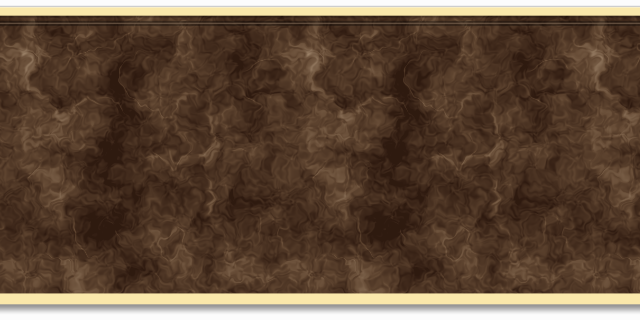
A Shadertoy shader for this texture:

```glsl
vec2 gradientAt(vec2 cell, float period) {
    cell.x = mod(cell.x, period);
    float angle = 6.2832 * fract(sin(dot(cell, vec2(127.1, 311.7)) + period) * 4375.85);
    return vec2(cos(angle), sin(angle));
}

// Gradient noise that wraps in x after one unit of p
float noise(vec2 p, float period) {
    p *= period;
    vec2 i = floor(p), f = p - i, e = vec2(1, 0);
    vec2 u = f * f * f * (f * (f * 6.0 - 15.0) + 10.0);
    float low = mix(dot(gradientAt(i, period), f),
                    dot(gradientAt(i + e.xy, period), f - e.xy), u.x);
    float high = mix(dot(gradientAt(i + e.yx, period), f - e.yx),
                     dot(gradientAt(i + e.xx, period), f - e.xx), u.x);
    return mix(low, high, u.y);
}

float fbm(vec2 p) {
    float sum = 0.0, amplitude = 0.5, period = 4.0;
    for (int i = 0; i < 6; i++) {
        sum += amplitude * noise(p, period);
        amplitude *= 0.83;
        period *= 1.0 + step(period, 40.0) * 0.9 + 0.1;
    }
    return sum;
}

vec2 wrapped(vec2 d) {
    return vec2(fract(d.x + 0.5) - 0.5, d.y);
}

// Soft round patch
float patchAt(vec2 p, vec2 center, vec2 size) {
    vec2 d = wrapped(p - center) / size;
    return exp(-dot(d, d));
}

// Soft vein along a segment
float vein(vec2 p, vec2 a, vec2 b, float width) {
    vec2 d = wrapped(p - a), s = b - a;
    float dist = length(d - s * clamp(dot(d, s) / dot(s, s), 0.0, 1.0));
    return exp(-dist * dist / (width * width));
}

vec3 marble(vec2 p) {
    vec2 warp = vec2(noise(p, 9.0), noise(p + vec2(0, 3.7), 9.0));
    vec2 fine = vec2(noise(p + vec2(0, 7.3), 31.0), noise(p + vec2(0, 5.1), 31.0));
    vec2 q = p + 0.05 * warp + 0.025 * fine;
    float grain = fbm(q);
    float tone = 0.53 + 1.25 * grain;

    // Broad dark and pale clouds
    tone -= 0.30 * patchAt(q, vec2(0.85, 0.47), vec2(0.09, 0.19));
    tone -= 0.25 * patchAt(q, vec2(0.43, 0.64), vec2(0.11, 0.13));
    tone -= 0.25 * patchAt(q, vec2(0.64, 0.67), vec2(0.07, 0.09));
    tone -= 0.20 * patchAt(q, vec2(0.42, 0.34), vec2(0.15, 0.14));
    tone += 0.18 * patchAt(q, vec2(0.13, 0.38), vec2(0.16, 0.22));

    // Fine branching cracks
    float crack = 1.0 - smoothstep(0.0, 0.045, abs(noise(q, 7.0)));
    tone += 0.35 * crack * smoothstep(-0.1, 0.3, noise(p + vec2(0, 2.3), 6.0));

    // Main veins and mineral flecks
    float pale = 0.65 * vein(q, vec2(0.07, 0.94), vec2(0.20, 0.69), 0.013);
    pale += 0.35 * vein(q, vec2(0.74, 0.82), vec2(0.72, 0.48), 0.015);
    pale += 0.40 * vein(q, vec2(0.72, 0.48), vec2(0.79, 0.25), 0.015);
    pale += 0.55 * vein(q, vec2(0.52, 0.56), vec2(0.70, 0.59), 0.012);
    pale += 0.40 * vein(q, vec2(0.25, 0.72), vec2(0.36, 0.80), 0.012);
    pale += 0.35 * vein(q, vec2(0.63, 1.01), vec2(0.59, 0.86), 0.015);
    pale += 0.75 * patchAt(q, vec2(0.30, 0.86), vec2(0.035, 0.030));
    pale += 0.55 * patchAt(q, vec2(0.19, 0.64), vec2(0.055, 0.045));
    pale += 0.65 * patchAt(q, vec2(0.93, 0.77), vec2(0.050, 0.025));
    pale += 0.60 * patchAt(q, vec2(0.83, 0.20), vec2(0.050, 0.065));
    tone += pale * (0.85 + 0.8 * grain);

    vec3 color = mix(vec3(0.18, 0.10, 0.06), vec3(0.39, 0.285, 0.20), clamp(tone, 0.0, 1.0));
    return mix(color, vec3(0.60, 0.50, 0.40), clamp((tone - 0.9) * 0.85, 0.0, 1.0));
}

float band(float y, float low, float high) {
    float edge = 0.7 / iResolution.y;
    return smoothstep(low - edge, low + edge, y) * (1.0 - smoothstep(high - edge, high + edge, y));
}

void mainImage(out vec4 fragColor, in vec2 fragCoord) {
    vec2 p = fragCoord / iResolution.y;

    // White margin, lower drop shadow and faint upper outline
    vec3 color = vec3(0.99);
    color = mix(color, vec3(0.58), smoothstep(0.014, 0.049, p.y) * band(p.y, 0.0, 0.052));
    color = mix(color, vec3(0.80), band(p.y, 0.978, 0.982));

    // Cream rails around the stone
    color = mix(color, vec3(0.98, 0.91, 0.67), band(p.y, 0.049, 0.977));
    vec3 stone = marble(p / 0.89);

    // Engraved line near the top
    stone *= 1.0 - 0.35 * band(p.y, 0.919, 0.935) - 0.25 * band(p.y, 0.945, 0.953);
    stone = mix(stone, vec3(0.50, 0.41, 0.33), 0.65 * band(p.y, 0.925, 0.929));
    color = mix(color, stone, band(p.y, 0.083, 0.951));

    fragColor = vec4(color, 1.0);
}
```
